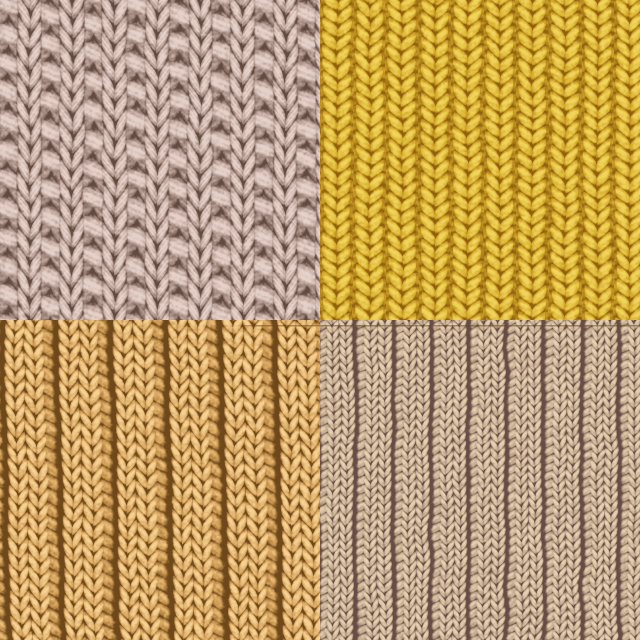
Write a WebGL 1 fragment shader that draws this texture.

```glsl
precision highp float;
// Four knitted swatches: mauve moss rib, yellow brioche, amber rib and beige fine rib.
uniform vec2 u_resolution;

// Column spacing, column phase and row height, in swatch widths
const vec3 MOSS_GRID = vec3(0.1335, 0.091, 0.060);
const vec3 BRIOCHE_GRID = vec3(0.1016, 0.053, 0.0417);
const vec3 AMBER_GRID = vec3(0.1706, 0.004, 0.0417);
const vec3 BEIGE_GRID = vec3(0.1177, 0.112, 0.0275);
const float BUMP_ROW = 0.091;
const float AMBER_LEAN = 0.022;
const float WOBBLE = 0.010;
const float FUZZ = 0.19;

// Yarn colours: shadow, body, highlight
const vec3 MAUVE_DARK = vec3(0.38, 0.29, 0.25);
const vec3 MAUVE_BODY = vec3(0.72, 0.62, 0.58);
const vec3 MAUVE_LIGHT = vec3(0.90, 0.82, 0.79);
const vec3 YELLOW_DARK = vec3(0.56, 0.38, 0.06);
const vec3 YELLOW_BODY = vec3(0.83, 0.66, 0.16);
const vec3 YELLOW_LIGHT = vec3(0.94, 0.83, 0.36);
const vec3 AMBER_DARK = vec3(0.43, 0.28, 0.10);
const vec3 AMBER_BODY = vec3(0.83, 0.63, 0.35);
const vec3 AMBER_LIGHT = vec3(0.96, 0.82, 0.58);
const vec3 BEIGE_DARK = vec3(0.40, 0.30, 0.27);
const vec3 BEIGE_BODY = vec3(0.74, 0.63, 0.53);
const vec3 BEIGE_LIGHT = vec3(0.90, 0.82, 0.70);

float hash(vec2 p) {
  p = fract(p * vec2(0.1031, 0.1137));
  p += dot(p, p.yx + 33.33);
  return fract((p.x + p.y) * p.x * 7.13);
}

float noise(vec2 p) {
  vec2 i = floor(p), f = fract(p);
  f = f * f * (3.0 - 2.0 * f);
  return mix(mix(hash(i), hash(i + vec2(1.0, 0.0)), f.x),
             mix(hash(i + vec2(0.0, 1.0)), hash(i + 1.0), f.x), f.y);
}

// Rounded yarn segment with twisted plies; p spans -1 to 1
float yarn(vec2 p, float plies) {
  float dome = sqrt(max(0.0, 1.0 - 0.65 * p.x * p.x - 0.85 * p.y * p.y));
  return dome * (0.92 + 0.09 * sin(p.y * plies + p.x * 2.0));
}

// Column of V stitches: x spans -1 to 1, y counts rows
float vStitch(vec2 p, float slope, float plies) {
  float side = abs(p.x);
  float v = fract(p.y - slope * side + 0.12 * step(0.0, p.x)) * 2.0 - 1.0;
  float inside = 1.0 - smoothstep(0.92, 1.06, side);
  return yarn(vec2(side * 2.0 - 1.0, v), plies) * inside;
}

// Braided columns over rows of horizontal wrapped bumps
float mossRib(vec2 p) {
  float c = (p.x - MOSS_GRID.y) / MOSS_GRID.x;
  float column = floor(c + 0.5);
  float x = c - column;
  float braid = vStitch(vec2(x / 0.30, p.y / MOSS_GRID.z + column * 0.37), 1.0, 12.0);
  float gap = fract(c) - 0.5;
  float row = p.y / BUMP_ROW + 0.33 * floor(c) + 0.45 * gap;
  float v = fract(row) * 2.0 - 1.0;
  float bump = yarn(vec2(gap / 0.34, v / 0.66), 10.0);
  float under = 0.6 * vStitch(vec2(gap / 0.3, -row * 2.0), 0.8, 8.0);
  float valley = max(bump, under);
  valley *= 1.0 - 0.25 * smoothstep(0.17, 0.28, abs(gap));
  return mix(valley, max(braid, valley * 0.4), 1.0 - smoothstep(0.25, 0.31, abs(x)));
}

// Wide V columns separated by narrow hollows
float brioche(vec2 p) {
  float c = (p.x - BRIOCHE_GRID.y) / BRIOCHE_GRID.x;
  float column = floor(c + 0.5);
  float x = c - column;
  float row = p.y / BRIOCHE_GRID.z + 0.5 * mod(column, 2.0);
  float hollow = 0.5 * yarn(vec2((abs(x) - 0.5) / 0.16, fract(row + 0.4) * 2.0 - 1.0), 6.0);
  return max(vStitch(vec2(x / 0.44, row), 0.85, 6.0), hollow);
}

// Ribs of two V columns and a strip of purl bumps; x counts ribs, y counts rows
float doubleRib(vec2 p, float purlDepth) {
  float x = fract(p.x);
  float row = p.y + 0.31 * floor(p.x);
  float knit = max(vStitch(vec2((x - 0.23) / 0.19, row), 0.95, 5.0),
                   vStitch(vec2((x - 0.60) / 0.19, row + 0.25), 0.95, 5.0));
  float purl = yarn(vec2((x - 0.86) / 0.15, fract(row + 2.0 * x) * 2.0 - 1.0), 5.0);
  float groove = smoothstep(0.0, 0.10, min(x, 1.0 - x));
  return max(knit, purl * purlDepth) * mix(0.2, 1.0, groove);
}

vec3 dye(float h, vec3 dark, vec3 body, vec3 light) {
  return mix(mix(dark, body, smoothstep(0.08, 0.66, h)), light, smoothstep(0.50, 0.98, h));
}

vec3 swatches(vec2 uv) {
  vec2 p = fract(uv * 2.0);
  vec2 bend = vec2(noise(uv * 24.0), noise(uv * 24.0 + 40.0)) - 0.5;
  float fuzz = (noise(uv * 170.0) + noise(uv * 330.0) - 1.0) * FUZZ;
  vec2 q = p + bend * WOBBLE;
  vec3 color;
  if (uv.y >= 0.5) {
    if (uv.x < 0.5) color = dye(mossRib(q) + fuzz, MAUVE_DARK, MAUVE_BODY, MAUVE_LIGHT);
    else color = dye(brioche(q) + fuzz, YELLOW_DARK, YELLOW_BODY, YELLOW_LIGHT);
  } else {
    if (uv.x < 0.5) {
      q.x -= AMBER_LEAN * (1.0 - p.y);
      vec2 ribs = vec2(q.x - AMBER_GRID.y, q.y) / AMBER_GRID.xz;
      color = dye(doubleRib(ribs, 0.72) + fuzz, AMBER_DARK, AMBER_BODY, AMBER_LIGHT);
    } else {
      // Mirrored, so the purl strip follows each groove
      vec2 ribs = vec2(BEIGE_GRID.y - q.x, q.y) / BEIGE_GRID.xz;
      color = dye(doubleRib(ribs, 0.88) + fuzz, BEIGE_DARK, BEIGE_BODY, BEIGE_LIGHT);
    }
    // Thin thread just below the upper swatches
    float thread = 1.0 - smoothstep(0.0006, 0.0016, abs(uv.y - 0.491));
    color = mix(color, AMBER_DARK, 0.55 * thread * smoothstep(0.36, 0.40, uv.x));
  }
  return color;
}

void main() {
  // Four samples smooth the yarn edges
  vec3 color = vec3(0.0);
  for (int i = 0; i < 4; i++) {
    vec2 offset = vec2(mod(float(i), 2.0), floor(float(i) * 0.5)) * 0.5 - 0.25;
    color += swatches((gl_FragCoord.xy + offset) / u_resolution);
  }
  gl_FragColor = vec4(color * 0.25, 1.0);
}
```
